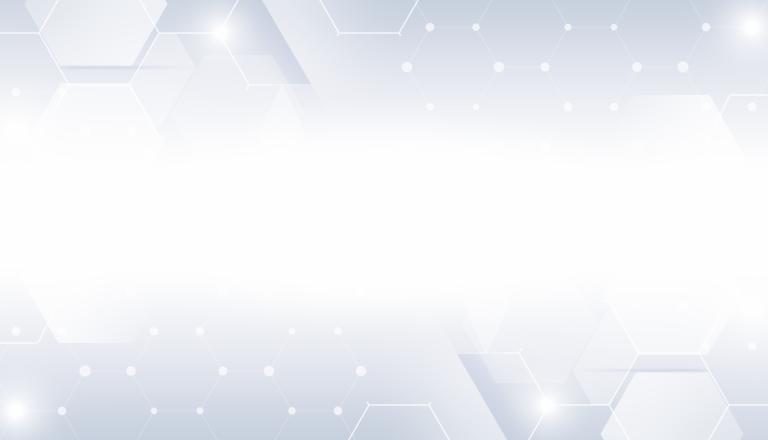
Give the GLSL for this background, as a WebGL 1 fragment shader.

```glsl
precision highp float;
uniform vec2 u_resolution;

float pixel;

float hash(vec2 p) {
  vec3 q = fract(p.xyx * 0.1031);
  q += dot(q, q.yzx + 33.33);
  return fract((q.x + q.y) * q.z);
}

// Signed distance to a flat-topped hexagon
float hexagon(vec2 p, float apothem) {
  p = abs(p);
  return max(p.y, p.x * 0.866 + p.y * 0.5) - apothem;
}

// Position relative to the nearest centre of a honeycomb
vec2 honeycomb(vec2 p, float side) {
  vec2 period = vec2(3.0, 1.73205) * side;
  vec2 a = mod(p + 0.5 * period, period) - 0.5 * period;
  vec2 b = mod(p, period) - 0.5 * period;
  return dot(a, a) < dot(b, b) ? a : b;
}

float segment(vec2 p, vec2 a, vec2 b) {
  vec2 d = b - a;
  return length(p - a - d * clamp(dot(p - a, d) / dot(d, d), 0.0, 1.0));
}

float cover(float d) {
  return smoothstep(pixel, -pixel, d);
}

float stroke(float d, float width) {
  return smoothstep(width + pixel, width - pixel, abs(d)) ;
}

float glow(vec2 p, float size) {
  float d = length(p) / size;
  return 0.75 * exp(-3.0 * d * d) + 0.35 * exp(-30.0 * d * d);
}

// Fine molecule mesh: x holds the bonds, y the atoms
vec2 molecules(vec2 p) {
  const float side = 0.46;
  vec2 cell = honeycomb(p, side);
  vec2 q = abs(cell);
  vec2 tip = vec2(side, 0.0);
  vec2 shoulder = vec2(0.5, 0.866) * side;
  vec2 corner = distance(q, tip) < distance(q, shoulder) ? tip : shoulder;
  vec2 id = floor((p - cell + sign(cell) * corner) / shoulder + 0.5);
  float radius = 0.028 + 0.016 * hash(id + 40.0);
  radius += 0.016 * (1.0 - mod(id.y, 2.0));
  float bond = stroke(hexagon(cell, 0.866 * side), 0.003);
  return vec2(bond, cover(distance(q, corner) - radius));
}

void main() {
  pixel = 3.2 / u_resolution.y;
  vec2 p = gl_FragCoord.xy / u_resolution;
  p = vec2(7.68 * p.x, 4.4 * (1.0 - p.y));
  vec2 centred = p - vec2(3.84, 2.19);

  // The lower half is the upper one turned half a revolution
  if (p.y > 2.19) p = vec2(7.68, 4.38) - p;

  // Cool vertical gradient
  vec3 white = vec3(0.998);
  vec3 color = mix(vec3(0.765, 0.805, 0.86), vec3(0.90, 0.91, 0.942), smoothstep(-0.25, 0.95, p.y));
  color = mix(color, white, smoothstep(0.6, 1.85, p.y));
  color = mix(color, white, 0.18 * smoothstep(4.2, 0.0, p.x));

  // Shaded diagonal fold beside a pale sheet
  float fold = (p.x - 2.62 - 0.584 * p.y) * 0.863;
  float shade = cover(fold) * smoothstep(-0.35, 0.0, fold) * cover(p.y - 0.84);
  color = mix(color, vec3(0.77, 0.80, 0.875), 0.45 * shade);
  float sheet = cover(-fold) * smoothstep(4.0, 2.7, p.x) * smoothstep(1.4, 0.5, p.y);
  color = mix(color, white, 0.5 * sheet);
  vec2 diamond = abs(p - vec2(2.82, 1.35));
  color = mix(color, white, 0.35 * cover((diamond.x / 0.24 + diamond.y / 0.52 - 1.0) * 0.22));

  // Translucent hexagonal panels
  float upper = hexagon(p - vec2(0.96, 0.04), 0.62);
  float lower = hexagon(p - vec2(0.95, 1.43), 0.60);
  float overlap = max(hexagon(p - vec2(1.25, 0.67), 0.61), hexagon(p - vec2(1.89, 0.85), 0.52));
  float inner = hexagon(p - vec2(2.38, 1.14), 0.59);
  float right = hexagon(p - vec2(6.72, 1.60), 0.65);
  color = mix(color, white, cover(upper) * mix(0.35, 0.65, smoothstep(0.2, 1.4, p.x)));
  color = mix(color, white, 0.55 * cover(lower));
  color = mix(color, white, 0.35 * cover(overlap));
  color = mix(color, white, 0.22 * cover(inner));
  color = mix(color, white, cover(right) * smoothstep(5.9, 7.2, p.x) * 0.7);

  // Thin shadow under the upper panel
  float shadow = exp(-pow((p.y - 0.675) / 0.018, 2.0)) * smoothstep(0.5, 0.75, p.x) * smoothstep(2.1, 1.1, p.x);
  color = mix(color, vec3(0.78, 0.81, 0.88), 0.5 * shadow);

  // Molecule mesh, with its own height at the left
  bool atLeft = p.x < 3.0;
  vec2 mesh = molecules(p - (atLeft ? vec2(0.39, 1.32) : vec2(4.53, 0.67)));
  float meshArea = atLeft
    ? step(p.x, 1.42) * step(0.84, p.y) * smoothstep(1.7, 1.2, p.y)
    : step(4.0, p.x) * smoothstep(1.75, 1.3, p.y);
  color = mix(color, white, meshArea * max(0.32 * mesh.x, 0.68 * mesh.y));

  // Bright large honeycomb outlines
  float reach = p.x < 1.65 ? 1.9 : (p.x < 3.0 ? 0.9 : 0.36);
  float outline = stroke(hexagon(honeycomb(p - vec2(1.89, 0.85), 0.60), 0.5196), 0.007);
  outline *= step(p.y, reach) * step(p.x, 4.3) * mix(1.0, 0.3, smoothstep(2.4, 3.0, p.x) * step(0.5, p.y));
  float bracket = segment(p, vec2(7.8, 0.95), vec2(7.30, 0.95));
  bracket = min(bracket, segment(p, vec2(7.30, 0.95), vec2(7.05, 1.46)));
  bracket = min(bracket, segment(p, vec2(7.05, 1.46), vec2(7.36, 1.98)));
  color = mix(color, white, 0.8 * max(outline, stroke(bracket, 0.007)));

  // Light flares and the white middle
  float light = glow(p - vec2(2.21, 0.33), 0.48) + glow(p - vec2(7.52, 0.27), 0.55);
  light += glow(p - vec2(0.15, 1.32), 0.65);
  color = mix(color, white, min(light, 1.0));
  float middle = smoothstep(1.25, 0.45, length(centred / vec2(2.6, 1.0)));
  gl_FragColor = vec4(mix(color, white, middle), 1.0);
}
```
